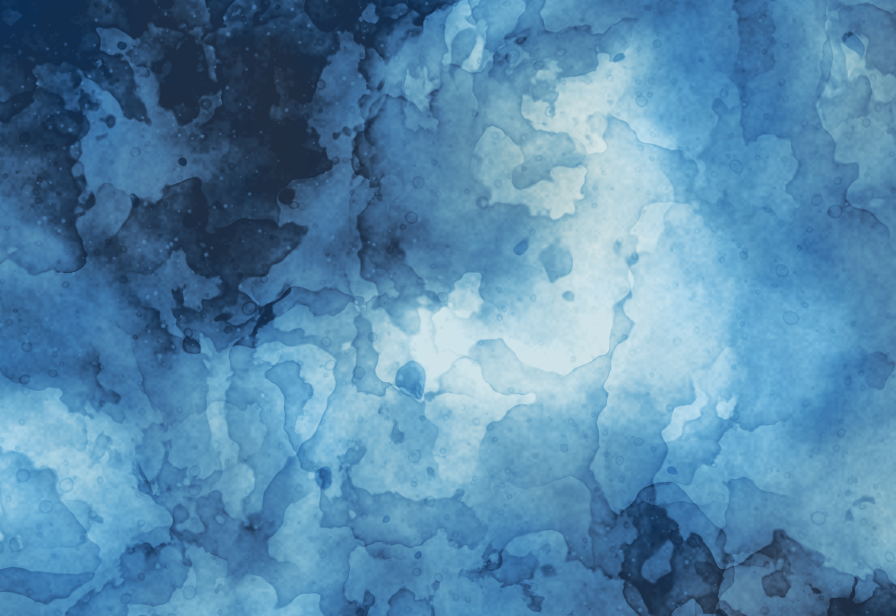
A WebGL 1 fragment shader for this texture:

```glsl
precision highp float;

uniform vec2 u_resolution;

#define BASE_TONE 0.46
#define WARP 0.26
#define MOTTLE 0.85
#define STAIN_DEPTH 0.19
#define RIM_DEPTH 0.15
#define DROP_DEPTH 0.16
#define GRAIN 0.075
#define HUE_SHIFT 0.30

float hash(vec2 p) {
  vec3 q = fract(vec3(p.xyx) * 0.1031);
  q += dot(q, q.yzx + 33.33);
  return fract((q.x + q.y) * q.z);
}

float noise(vec2 p) {
  vec2 i = floor(p), f = fract(p);
  f = f * f * f * (f * (f * 6.0 - 15.0) + 10.0);
  vec2 e = vec2(0.0, 1.0);
  return mix(mix(hash(i), hash(i + e.yx), f.x),
             mix(hash(i + e.xy), hash(i + e.yy), f.x), f.y);
}

float fbm(vec2 p) {
  float sum = 0.0, gain = 0.516;
  for (int i = 0; i < 5; i++) {
    sum += gain * noise(p);
    p = mat2(1.6, 1.2, -1.2, 1.6) * p + 11.7;
    gain *= 0.5;
  }
  return sum;
}

float pool(vec2 p, vec2 centre, vec2 radius) {
  vec2 d = (p - centre) / radius;
  return exp(-dot(d, d));
}

// Broad light and dark pools of the wash
float washTone(vec2 p) {
  float t = BASE_TONE;
  t += 0.42 * pool(p, vec2(0.80, 0.40), vec2(0.42, 0.20));
  t += 0.40 * pool(p, vec2(1.12, 0.64), vec2(0.32, 0.24));
  t += 0.10 * pool(p, vec2(0.22, 0.22), vec2(0.35, 0.22));
  t -= 0.46 * pool(p, vec2(0.12, 0.92), vec2(0.52, 0.38));
  t -= 0.22 * pool(p, vec2(0.55, 0.78), vec2(0.25, 0.25));
  t -= 0.34 * pool(p, vec2(1.22, 0.12), vec2(0.34, 0.22));
  t -= 0.30 * pool(p, vec2(1.48, 0.90), vec2(0.18, 0.35));
  t -= 0.16 * pool(p, vec2(0.05, 0.52), vec2(0.20, 0.20));
  return t;
}

// Dried pigment: crisp rim, fading towards the inside
float stain(vec2 p, float scale, float seed, float px) {
  float depth = fbm(p * scale + seed) - 0.5;
  float soft = scale * max(px, 0.0025) * 0.9;
  float inside = smoothstep(-soft, soft, depth);
  float presence = smoothstep(0.25, 0.70, noise(p * 4.5 + seed * 1.7));
  float body = inside * (0.45 + 0.55 * exp(-max(depth, 0.0) * 9.0)) - 0.36;
  float rim = inside * exp(-max(depth, 0.0) / (soft * 1.3));
  return presence * (STAIN_DEPTH * body + RIM_DEPTH * rim);
}

// Scattered round drops: x is the fill, y the rim
vec2 drops(vec2 p, float scale, float share, float px) {
  vec2 cell = floor(p * scale), result = vec2(0.0);
  float soft = max(px, 0.002) * scale;
  for (int j = -1; j <= 1; j++) {
    for (int i = -1; i <= 1; i++) {
      vec2 id = cell + vec2(float(i), float(j));
      vec2 centre = id + vec2(hash(id + 3.1), hash(id + 47.9));
      float radius = mix(0.06, 0.27, pow(hash(id + 71.3), 2.0));
      float d = length(p * scale - centre) - radius;
      float present = step(hash(id + 19.7), share);
      float fill = present * (1.0 - smoothstep(-soft, soft, d));
      float rim = present * (1.0 - smoothstep(0.0, soft * 1.5, abs(d)));
      result = max(result, vec2(fill, rim));
    }
  }
  return result;
}

vec3 blend(vec3 a, vec3 b, float from, float to, float t) {
  return mix(a, b, clamp((t - from) / (to - from), 0.0, 1.0));
}

vec3 pigment(float t) {
  vec3 ink = vec3(0.09, 0.18, 0.29), navy = vec3(0.13, 0.25, 0.38);
  vec3 slate = vec3(0.20, 0.36, 0.53), denim = vec3(0.25, 0.46, 0.65);
  vec3 azure = vec3(0.33, 0.57, 0.72), sky = vec3(0.46, 0.69, 0.80);
  vec3 mist = vec3(0.67, 0.81, 0.86), paper = vec3(0.81, 0.89, 0.91);
  vec3 c = blend(ink, navy, -0.08, 0.06, t);
  c = blend(c, slate, 0.06, 0.17, t);
  c = blend(c, denim, 0.17, 0.31, t);
  c = blend(c, azure, 0.31, 0.50, t);
  c = blend(c, sky, 0.50, 0.70, t);
  c = blend(c, mist, 0.70, 0.89, t);
  return blend(c, paper, 0.89, 1.10, t);
}

void main() {
  float px = 1.0 / u_resolution.y;
  vec2 p = gl_FragCoord.xy * px;
  vec2 bend = vec2(fbm(p * 3.2 + 5.3), fbm(p * 3.2 + 31.8)) - 0.5;
  vec2 q = p + WARP * bend;

  // Wash, mottling and layered stains
  float tone = washTone(p + 1.6 * WARP * bend);
  tone += MOTTLE * (fbm(q * 5.0 + 61.0) - 0.5);
  for (int i = 0; i < 4; i++) {
    float k = float(i);
    tone -= stain(p + 0.4 * WARP * bend, 3.2 * pow(1.6, k), 17.3 * k + 8.1, px);
  }

  // Pale rings, a few deep blue drops and light speckles
  vec2 wobbly = p + 0.06 * bend;
  vec2 rings = drops(wobbly, 24.0, 0.20, px) + 0.7 * drops(wobbly + 7.0, 48.0, 0.22, px);
  vec2 blots = drops(p + 0.2 * bend + 3.0, 9.0, 0.07, px);
  tone -= DROP_DEPTH * (0.25 * rings.x + 0.55 * rings.y + 1.3 * blots.x + 0.5 * blots.y);
  float speckle = drops(p + 13.0, 75.0, 0.16, px).x;
  tone += 0.20 * speckle * smoothstep(0.45, 0.10, tone);

  // Paper grain and drift between clear blue and grey
  tone += GRAIN * (noise(p * 95.0) + noise(p * 190.0 + 9.0) - 1.0);
  float hue = HUE_SHIFT * (fbm(p * 2.6 + 83.0) - 0.48) + 0.05 * blots.x;
  vec3 colour = pigment(tone) + hue * vec3(-0.55, 0.0, 0.50);
  gl_FragColor = vec4(clamp(colour, 0.0, 1.0), 1.0);
}
```
